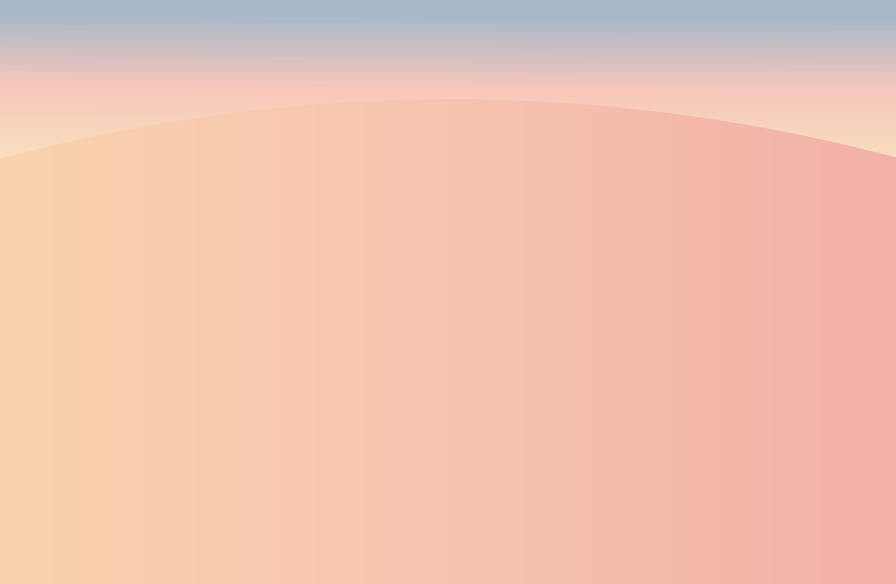
Give the GLSL for this background, as a Shadertoy shader.

```glsl
// A pastel dawn sky above one broad, gently curved hill.
// The sky is a slightly tilted vertical ramp; the hill is a huge disc
// filled with a horizontal ramp and given an antialiased rim.

// Lengths are in canvas heights; x is measured from the canvas centre.
const float HILL_RADIUS = 2.97;
const vec2  HILL_APEX   = vec2(0.004, 0.830);
const float HILL_ASPECT = 1.536;   // width over which the hill ramp runs

const float SKY_TILT    = 0.006;   // extra depth of the ramp per unit of x
const float BLUE_DEPTH  = 0.025;   // distances below the top edge
const float PINK_DEPTH  = 0.152;
const float CREAM_DEPTH = 0.270;

const vec3 SKY_BLUE   = vec3(0.650, 0.720, 0.790);
const vec3 SKY_PINK   = vec3(0.967, 0.780, 0.733);
const vec3 SKY_CREAM  = vec3(0.975, 0.870, 0.750);

const vec3 HILL_LEFT  = vec3(0.978, 0.825, 0.680);
const vec3 HILL_MID   = vec3(0.962, 0.763, 0.682);
const vec3 HILL_RIGHT = vec3(0.950, 0.692, 0.660);

// Linear position of x between a and b, clamped to 0..1.
float ramp(float a, float b, float x) {
    return clamp((x - a) / (b - a), 0.0, 1.0);
}

vec3 skyColor(vec2 p) {
    float depth = 1.0 - p.y - SKY_TILT * p.x;
    vec3 upper = mix(SKY_BLUE, SKY_PINK, ramp(BLUE_DEPTH, PINK_DEPTH, depth));
    return mix(upper, SKY_CREAM, ramp(PINK_DEPTH, CREAM_DEPTH, depth));
}

vec3 hillColor(vec2 p) {
    float halfWidth = 0.5 * HILL_ASPECT;
    vec3 leftSide = mix(HILL_LEFT, HILL_MID, ramp(-halfWidth, 0.0, p.x));
    return mix(leftSide, HILL_RIGHT, ramp(0.0, halfWidth, p.x));
}

// Signed distance to the hill's disc, negative inside.
float hillDistance(vec2 p) {
    vec2 centre = HILL_APEX - vec2(0.0, HILL_RADIUS);
    return length(p - centre) - HILL_RADIUS;
}

void mainImage(out vec4 fragColor, in vec2 fragCoord) {
    float pixel = 1.0 / iResolution.y;
    vec2 p = vec2(fragCoord.x - 0.5 * iResolution.x, fragCoord.y) * pixel;

    // Blend the hill over the sky across about one pixel.
    float hill = 1.0 - smoothstep(-0.75 * pixel, 0.75 * pixel, hillDistance(p));
    fragColor = vec4(mix(skyColor(p), hillColor(p), hill), 1.0);
}
```
